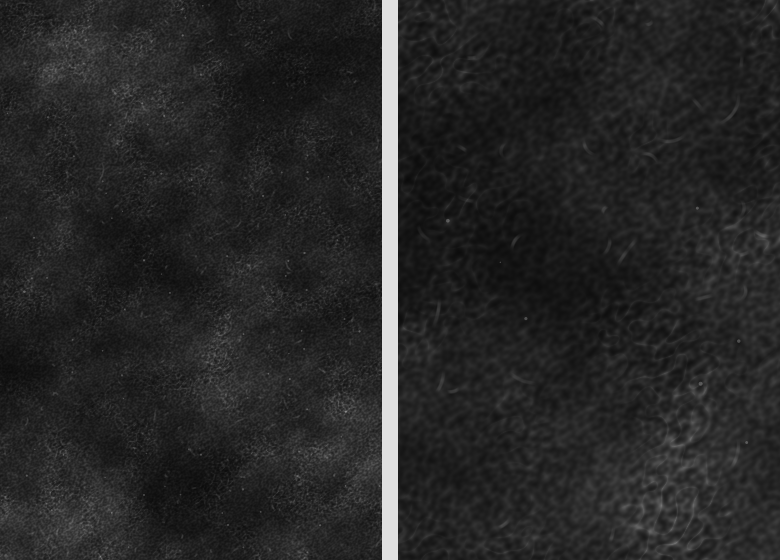
Left, the full canvas; right, a detail of the centre.
This texture is drawn by a Shadertoy shader. Its source:

```glsl
// Worn charcoal surface: smoky clouds and mottling, a felted grain leaning up to the
// right, and sparse pale hairs and dust. Clouds and grain are gradient noise multiplied
// together as exponents; hairs and dust are distance functions in jittered cells.

vec2 hash2(vec2 cell) {
    uvec2 h = uvec2(ivec2(cell)) * 1664525u + 1013904223u;
    h.x += h.y * 1664525u;
    h.y += h.x * 1664525u;
    h ^= h >> 16u;
    h.x += h.y * 1664525u;
    h.y += h.x * 1664525u;
    h ^= h >> 16u;
    return vec2(h & 0xffffu) / 65536.0;
}

mat2 rotate(float a) {
    return mat2(cos(a), sin(a), -sin(a), cos(a));
}

float cornerSlope(vec2 cell, vec2 offset) {
    float a = 6.2832 * hash2(cell).x;
    return dot(vec2(cos(a), sin(a)), offset);
}

float gradientNoise(vec2 p) {
    vec2 i = floor(p), f = p - i, e = vec2(1, 0);
    vec2 u = f * f * f * (f * (f * 6.0 - 15.0) + 10.0);
    return mix(mix(cornerSlope(i, f), cornerSlope(i + e.xy, f - e.xy), u.x),
               mix(cornerSlope(i + e.yx, f - e.yx), cornerSlope(i + 1.0, f - 1.0), u.x), u.y);
}

float fbm(vec2 p) {
    float sum = 0.0, amp = 1.0;
    for (int i = 0; i < 5; i++) {
        sum += amp * gradientNoise(p);
        p = rotate(0.5) * p * 2.03 + 17.3;
        amp *= 0.6;
    }
    return sum;
}

float glow(vec2 p, vec2 center, float radius) {
    vec2 d = (p - center) / radius;
    return exp(-dot(d, d));
}

// Broad light and dark patches with ragged, smoky borders
float clouds(vec2 p) {
    vec2 q = p + 0.09 * vec2(fbm(p * 6.0 + 3.1), fbm(p * 6.0 + 41.7));
    float light = 0.58 * glow(q, vec2(0.18, 0.87), 0.15)
                + 0.62 * glow(q, vec2(0.07, 0.07), 0.13)
                + 0.32 * glow(q, vec2(0.09, 0.55), 0.09)
                + 0.32 * glow(q, vec2(0.38, 0.36), 0.12)
                + 0.50 * glow(q, vec2(0.62, 0.20), 0.15);
    float dark = 0.48 * glow(q, vec2(0.22, 0.54), 0.13)
               + 0.38 * glow(q, vec2(0.55, 0.90), 0.16)
               + 0.42 * glow(q, vec2(0.34, 0.17), 0.11)
               + 0.40 * glow(q, vec2(0.01, 0.34), 0.09)
               + 0.45 * glow(q, vec2(0.01, 0.92), 0.08);
    vec2 along = rotate(-0.6) * p;
    return light - dark + 0.42 * fbm(along * vec2(6.0, 10.0) + 8.4)
         + 0.22 * fbm(p * 19.0 + 5.2);
}

// Fine tooth plus a web of tiny fibres, stronger in some places
float grain(vec2 p) {
    vec2 along = rotate(-0.6) * p;
    vec2 bend = 0.006 * vec2(gradientNoise(p * 45.0), gradientNoise(p * 45.0 + 31.0));
    float tooth = 0.66 * gradientNoise(along * vec2(215.0, 265.0))
                + 0.38 * gradientNoise(along * vec2(105.0, 150.0) + 57.0);
    float ridge = 1.0 - 5.0 * abs(gradientNoise((along + bend) * vec2(65.0, 95.0)));
    float cover = smoothstep(-0.2, 0.4, gradientNoise(p * 14.0 + 9.0));
    return tooth * (0.8 + 0.4 * cover) + 0.42 * cover * pow(max(ridge, 0.0), 2.0);
}

// One bent, fading hair in some of the cells
float hairs(vec2 p, float size, float share, float seed, float px) {
    vec2 cell = floor(p / size) + seed;
    vec2 pick = hash2(cell), jitter = hash2(cell + 211.0), shape = hash2(cell + 503.0);
    vec2 q = (fract(p / size) - 0.5 - 0.4 * (jitter - 0.5)) * size;
    q = rotate(6.2832 * pick.y) * q;
    float halfLength = size * mix(0.10, 0.26, shape.x);
    float t = q.x / halfLength;
    float d = abs(q.y - halfLength * (shape.y - 0.5) * t * t);
    float line = 1.0 - smoothstep(0.0004, 0.0010 + px, d);
    float worn = 0.65 + 0.8 * gradientNoise(p * 130.0);
    return step(pick.x, share) * line * smoothstep(1.0, 0.3, abs(t)) * worn;
}

float dust(vec2 p, float px) {
    vec2 cell = floor(p / 0.035);
    vec2 pick = hash2(cell + 71.0), jitter = hash2(cell + 907.0);
    float d = length((fract(p / 0.035) - 0.2 - 0.6 * jitter) * 0.035);
    float radius = 0.0009 * pick.y;
    return step(pick.x, 0.16) * (1.0 - smoothstep(radius, radius + 1.2 * px, d));
}

void mainImage(out vec4 fragColor, in vec2 fragCoord) {
    float px = 1.0 / iResolution.y;
    vec2 p = fragCoord * px;

    float tone = 0.123 * exp(clouds(p) + grain(p));

    // Layers of hairs, from many short ones to a few long ones
    float size = 0.028;
    for (int i = 0; i < 3; i++) {
        float seed = 100.0 * float(i);
        tone += 0.13 * hairs(p + 0.013 * seed, size, 0.22, seed, px);
        size *= 1.7;
    }
    tone += 0.20 * dust(p, px);

    fragColor = vec4(vec3(clamp(tone, 0.035, 0.75)), 1.0);
}
```
